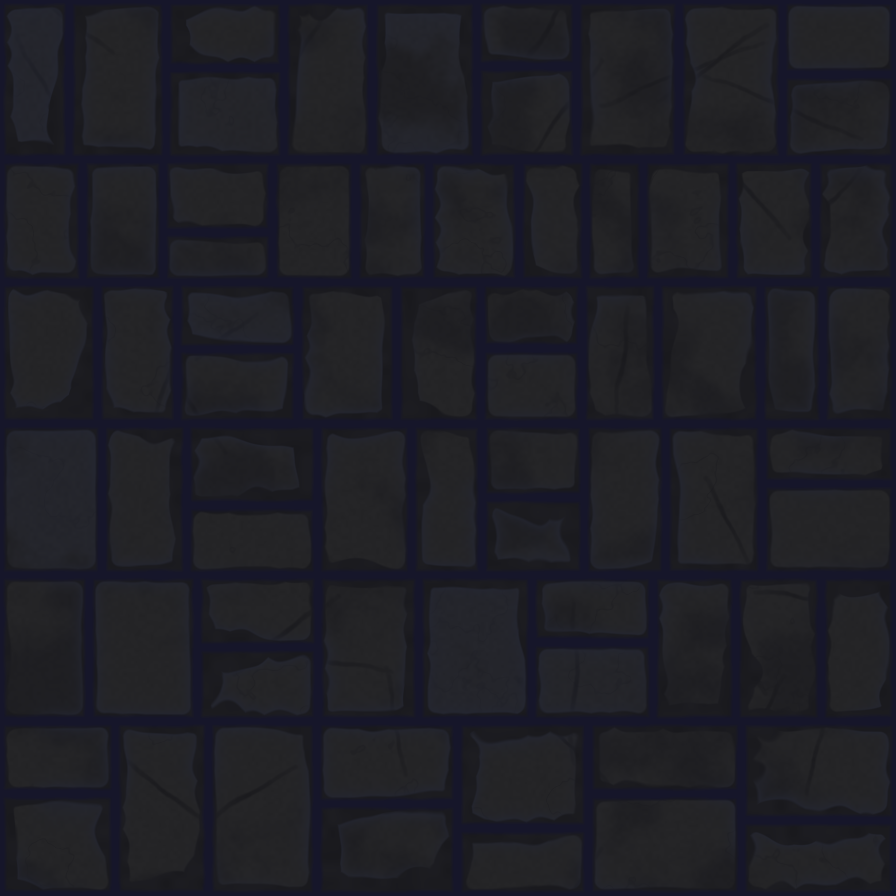
This texture is drawn by a WebGL 1 fragment shader. Its source:

```glsl
precision highp float;
uniform vec2 u_resolution;

float hash(vec2 p) {
  return fract(sin(dot(p, vec2(127.1, 311.7))) * 43758.5);
}

float noise(vec2 p) {
  vec2 i = floor(p), f = fract(p);
  f = f * f * (3.0 - 2.0 * f);
  return mix(mix(hash(i), hash(i + vec2(1.0, 0.0)), f.x),
             mix(hash(i + vec2(0.0, 1.0)), hash(i + 1.0), f.x), f.y);
}

float fbm(vec2 p) {
  float sum = 0.0, amp = 0.5;
  for (int i = 0; i < 5; i++) {
    sum += amp * noise(p);
    p = mat2(1.6, 1.2, -1.2, 1.6) * p + 7.3;
    amp *= 0.5;
  }
  return sum;
}

// Courses of uneven height, counted from the bottom
float courseEdge(float i) {
  return i < 0.5 ? 0.0 : i < 1.5 ? 0.195 : i < 2.5 ? 0.358 :
         i < 3.5 ? 0.527 : i < 4.5 ? 0.685 : i < 5.5 ? 0.822 : 1.0;
}

float columnCount(float row) {
  return row < 0.5 ? 7.0 : row < 2.5 ? 9.0 : row < 3.5 ? 10.0 : row < 4.5 ? 11.0 : 9.0;
}

// Some columns hold two stacked stones
bool isSplit(float col, float row) {
  if (row < 0.5) return col < 0.5 || col > 2.5;
  float limit = abs(row - 4.0) < 0.5 ? 3.0 : abs(abs(row - 2.0) - 1.0) < 0.5 ? 7.0 : 9.0;
  return mod(col + 0.5, 3.0) > 2.0 && col < limit;
}

float columnWeight(float col, float row) {
  return 0.75 + 0.5 * hash(vec2(col + 3.0, row + 11.0)) + (isSplit(col, row) ? 0.4 : 0.0);
}

// Lower left and upper right corners of the stone around p
vec4 stoneBounds(vec2 p) {
  float row = 0.0;
  for (int i = 1; i < 6; i++) row += step(courseEdge(float(i)), p.y);
  float count = columnCount(row), total = 0.0;
  for (int i = 0; i < 11; i++)
    if (float(i) < count) total += columnWeight(float(i), row);

  vec4 box = vec4(0.0, courseEdge(row), 1.0, courseEdge(row + 1.0));
  float left = 0.0, col = 0.0;
  for (int i = 0; i < 11; i++) {
    float right = left + columnWeight(float(i), row) / total;
    if (float(i) < count && p.x >= left && p.x < right) {
      box.xz = vec2(left, right);
      col = float(i);
    }
    left = right;
  }
  if (isSplit(col, row)) {
    float middle = mix(box.y, box.w, 0.38 + 0.24 * hash(vec2(col, row + 5.0)));
    if (p.y < middle) box.w = middle;
    else box.y = middle;
  }
  return box;
}

float roundedBox(vec2 p, vec2 halfSize, float radius) {
  vec2 q = abs(p) - halfSize + radius;
  return length(max(q, 0.0)) + min(max(q.x, q.y), 0.0) - radius;
}

// Long wandering cracks that run across several stones
float cracks(vec2 p) {
  float mark = 0.0;
  vec2 bend = 0.016 * (vec2(fbm(p * 16.0), fbm(p * 16.0 + 40.0)) - 0.5);
  for (int i = 0; i < 26; i++) {
    float id = float(i);
    vec2 q = fract(p + bend - vec2(hash(vec2(id, 1.0)), hash(vec2(id, 2.0))) + 0.5) - 0.5;
    float angle = 6.283 * hash(vec2(id, 3.0)), reach = 0.04 + 0.06 * hash(vec2(id, 4.0));
    vec2 dir = vec2(cos(angle), sin(angle));
    float along = clamp(dot(q, dir), -reach, reach);
    float taper = 1.0 - 0.6 * abs(along) / reach;
    mark = max(mark, taper * smoothstep(0.004, 0.0008, length(q - along * dir)));
  }
  return mark;
}

void main() {
  vec2 p = gl_FragCoord.xy / u_resolution;
  float px = 1.0 / min(u_resolution.x, u_resolution.y);
  vec3 stoneColor = vec3(0.142, 0.142, 0.15), wornColor = vec3(0.105, 0.105, 0.122);
  vec3 rimColor = vec3(0.14, 0.15, 0.2), groutColor = vec3(0.085, 0.085, 0.165);

  vec4 box = stoneBounds(p);
  vec2 center = 0.5 * (box.xy + box.zw), halfSize = 0.5 * (box.zw - box.xy);
  float seed = hash(center * 57.0), tint = hash(center * 83.0 + 2.0);
  vec2 local = p + 20.0 * vec2(seed, tint);

  // Straight joint and chipped outline of the stone
  float joint = -roundedBox(p - center, halfSize, 0.006);
  float chips = 0.035 * pow(noise(local * 15.0), 3.0)
              + 0.009 * abs(2.0 * noise(local * 36.0) - 1.0);
  float inside = -roundedBox(p - center, halfSize - 0.006, 0.012) - mix(0.1, 1.0, seed) * chips;

  // Stone face: smudges, flakes, cracks and grain
  float smudge = smoothstep(0.48, 0.72, fbm(local * 11.0));
  float flake = fbm(local * 13.0 + 9.0) - 0.58;
  float flakeEdge = smoothstep(0.014, 0.0, abs(flake)) * step(0.45, tint);
  vec3 face = mix(stoneColor, wornColor, 0.6 * smudge);
  face = mix(face, wornColor, 0.35 * flakeEdge);
  face = mix(face, wornColor * 0.88, 0.7 * cracks(p));
  face = mix(face, rimColor, 0.45 * smoothstep(0.8, 1.0, tint) * (1.0 - smudge));
  face *= 0.97 + 0.06 * noise(p * 230.0);

  // Cool light along the stone edges
  float rim = exp(-max(inside, 0.0) / 0.006) * smoothstep(0.2, 0.7, noise(p * 12.0 + 4.0));
  face = mix(face, rimColor, 0.85 * rim);

  // Dark recess behind the chips, with the joint over it
  vec3 recess = wornColor * (0.92 + 0.16 * noise(p * 70.0));
  vec3 color = mix(recess, face, smoothstep(-px, px + 0.001, inside));
  float grout = 1.0 - smoothstep(0.0025, 0.0085, joint + 0.002 * (noise(p * 45.0) - 0.5));
  gl_FragColor = vec4(mix(color, groutColor, grout), 1.0);
}
```
